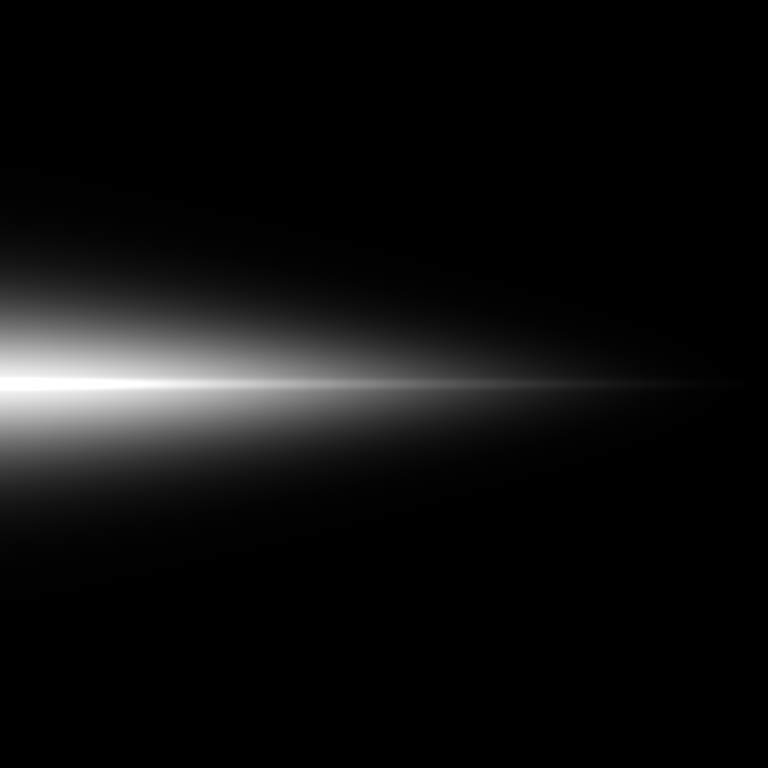
Write a WebGL 1 fragment shader that draws this background.

```glsl
precision highp float;
// A horizontal beam of white light on black, brightest at the left edge.
// A wide, tapering halo and a thin bright core are summed; each has a
// soft bell-shaped cross section and fades out toward the right.

uniform vec2 u_resolution;

const float BEAM_HEIGHT = 0.5;
const vec3 BEAM_COLOR = vec3(1.0);

// Bell curve: 1 on the axis, 1/e at the given radius.
float bell(float dist, float radius, float sharpness) {
    return exp(-pow(dist / radius, sharpness));
}

// Smooth fall from 1 at the left edge to 0 at the right edge.
float fade(float x, float power) {
    return pow(1.0 - smoothstep(0.0, 1.0, x), power);
}

// Broad glow that narrows along the beam.
float halo(float x, float dist) {
    float radius = mix(0.089, 0.029, x);
    return 0.97 * fade(x, 1.3) * bell(dist, radius, 1.55);
}

// Thin bright line along the axis.
float core(float x, float dist) {
    return 0.18 * (1.0 - x) * bell(dist, 0.007, 2.5);
}

void main() {
    vec2 uv = gl_FragCoord.xy / u_resolution;
    float dist = abs(uv.y - BEAM_HEIGHT) + 0.00001;
    float light = halo(uv.x, dist) + core(uv.x, dist);
    gl_FragColor = vec4(BEAM_COLOR * min(light, 1.0), 1.0);
}
```
